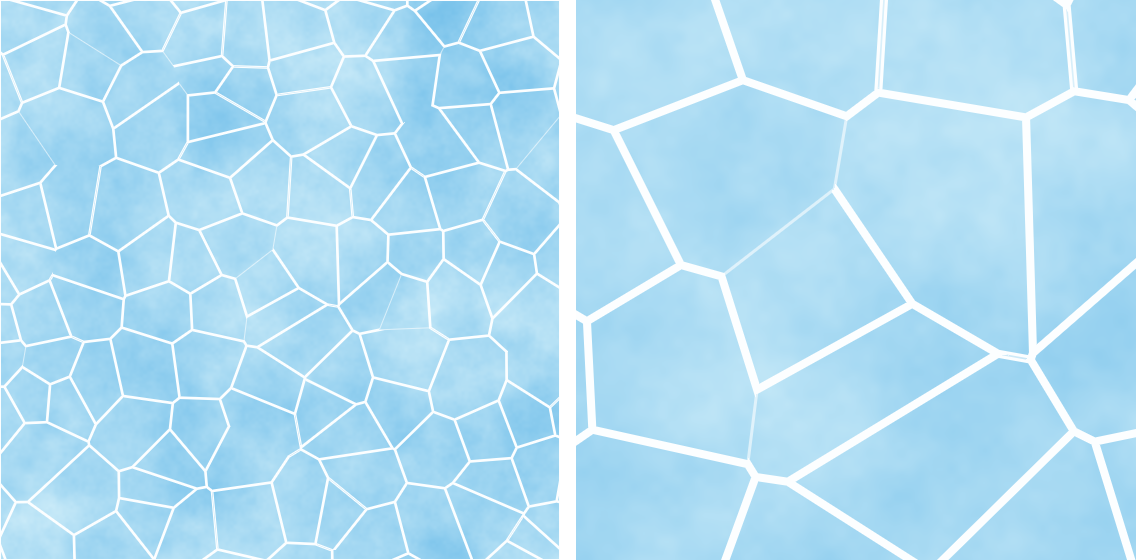
Left: the whole. Right: its middle third, enlarged.
Reproduce this pattern procedurally as a Shadertoy shader.

```glsl
// Cracked-ice mosaic: white Voronoi seams over a softly clouded pale blue ground.
// Seams use the exact distance to cell bisectors; a hash per pair of cells
// decides whether a seam is full, split, faint or missing.

const float CELLS = 10.0;          // cells across the canvas
const float SEAM = 0.0024;         // half width of a full seam
const float SLIT = 0.0005;         // half width of the gap in a split seam
const float HAIRLINE = 0.0009;     // half width of a faint seam
const float BORDER = 0.0018;       // width of the outer frame

const vec3 DEEP_BLUE = vec3(0.47, 0.76, 0.92);
const vec3 PALE_BLUE = vec3(0.80, 0.925, 0.975);
const vec3 WHITE = vec3(0.99, 0.997, 1.0);

// Integer hash of a lattice point, two values in 0..1
vec2 hash2(vec2 p, uint seed) {
    uvec2 q = uvec2(ivec2(p) + 4096) * uvec2(1597u, 3812u) + seed * 977u;
    uint n = (q.x ^ (q.y * 40503u)) * 73939133u;
    n ^= n >> 15;
    n *= 2246822u * 2u + 1u;
    n ^= n >> 13;
    n *= 326648991u;
    n ^= n >> 16;
    return vec2(n & 65535u, n >> 16) / 65535.0;
}

float valueNoise(vec2 p, uint seed) {
    vec2 i = floor(p), f = fract(p);
    f = f * f * (3.0 - 2.0 * f);
    float low = mix(hash2(i, seed).x, hash2(i + vec2(1, 0), seed).x, f.x);
    float high = mix(hash2(i + vec2(0, 1), seed).x, hash2(i + vec2(1, 1), seed).x, f.x);
    return mix(low, high, f.y);
}

// Layered noise, normalised to 0..1, with a grainy falloff
float clouds(vec2 p, float gain) {
    float sum = 0.0, total = 0.0, weight = 1.0;
    for (uint octave = 0u; octave < 6u; octave++) {
        sum += weight * valueNoise(p, octave + 11u);
        total += weight;
        weight *= gain;
        p = mat2(1.6, 1.2, -1.2, 1.6) * p + 3.7;
    }
    return sum / total;
}

// Antialiased band of a given half width
float band(float dist, float halfWidth, float pixel) {
    return clamp((halfWidth - dist) / pixel + 0.5, 0.0, 1.0);
}

// Opacity of one seam; kind in 0..1 picks its style
float seamInk(float dist, float kind, float pixel) {
    if (kind < 0.03) return 0.0;
    if (kind < 0.07) return 0.6 * band(dist, HAIRLINE, pixel);
    float ink = band(dist, SEAM, pixel);
    if (kind < 0.14) ink *= 1.0 - 0.5 * band(dist, SLIT, pixel);
    return ink;
}

// Strongest seam at p, with p in cell units
float seams(vec2 p, uint seed, float pixel) {
    vec2 home = floor(p), nearestId = home, nearest = vec2(0.0);
    float best = 1e5;
    for (int y = -2; y <= 2; y++)
    for (int x = -2; x <= 2; x++) {
        vec2 id = home + vec2(x, y);
        vec2 toSite = id + hash2(id, seed) - p;
        float d = dot(toSite, toSite);
        if (d < best) {
            best = d;
            nearest = toSite;
            nearestId = id;
        }
    }
    float ink = 0.0;
    for (int y = -3; y <= 3; y++)
    for (int x = -3; x <= 3; x++) {
        if (x == 0 && y == 0) continue;
        vec2 id = nearestId + vec2(x, y);
        vec2 toSite = id + hash2(id, seed) - p;
        vec2 across = toSite - nearest;
        float dist = dot(0.5 * (toSite + nearest), across) / max(length(across), 1e-4);
        float kind = hash2(nearestId + id, seed + 1u).x;
        ink = max(ink, seamInk(dist / CELLS, kind, pixel));
    }
    return ink;
}

void mainImage(out vec4 fragColor, in vec2 fragCoord) {
    float pixel = 1.0 / iResolution.y;
    vec2 uv = fragCoord * pixel;

    // Clouded ground
    float shade = 0.5 + 1.5 * (clouds(uv * 5.0, 0.66) - 0.5);
    vec3 color = mix(DEEP_BLUE, PALE_BLUE, clamp(shade, 0.0, 1.0));

    // Seams and outer frame
    vec2 margin = min(uv, iResolution.xy * pixel - uv);
    float frame = band(min(margin.x, margin.y), BORDER, pixel);
    float ink = max(frame, seams(uv * CELLS, 5u, pixel));

    fragColor = vec4(mix(color, WHITE, ink), 1.0);
}
```
